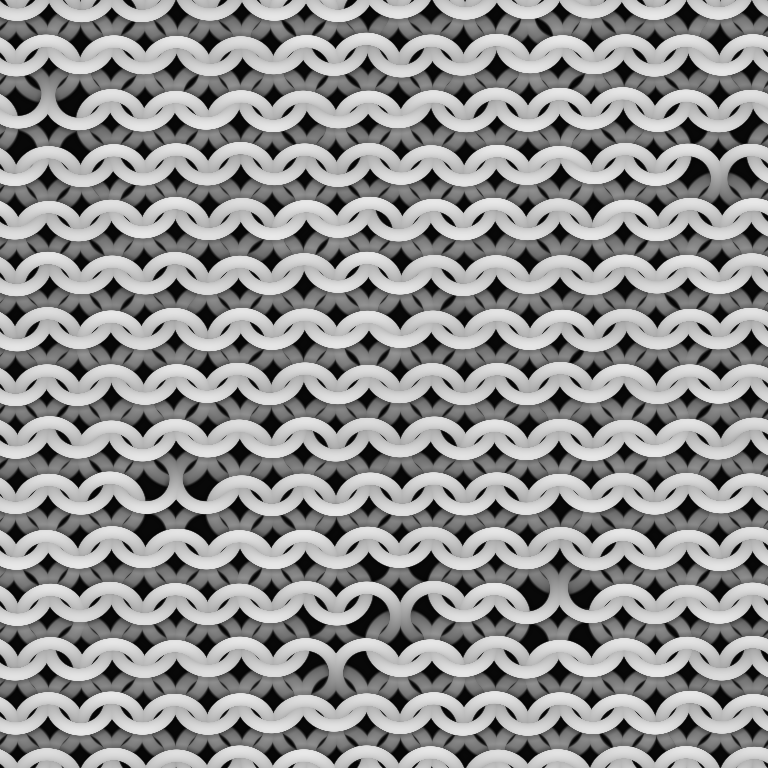
This texture is drawn by a Shadertoy shader. Its source:

```glsl
float hash(vec2 p) {
    return fract(sin(dot(p, vec2(127.1, 311.7))) * 43758.5);
}

// One leaning ring: x = surface height, y = distance from the wire axis in wire radii
vec2 ring(vec2 p, vec2 cell, float side) {
    vec2 counts = vec2(12.0, 14.0);
    vec2 id = mod(cell, counts) + side * 37.0;
    if (hash(id + 5.3) < 0.018) return vec2(0.0, 9.0); // lost ring

    vec2 jitter = vec2(hash(id + 1.7), hash(id + 8.1)) - 0.5;
    vec2 centre = cell + 0.25 + 0.5 * side + jitter * vec2(0.08, 0.08);
    vec2 q = (p - centre) / counts;
    q.y /= 0.95;

    float across = abs(length(q) - 0.0384) / 0.0091;
    float lean = (2.0 * side - 1.0) * q.y / 0.0384;
    lean += 0.2 * (hash(id + 3.9) - 0.5);
    float height = 0.64 + 0.235 * lean;
    height -= 0.1 * (1.0 - sqrt(max(0.0, 1.0 - across * across)));
    return vec2(height, across);
}

void mainImage(out vec4 fragColor, in vec2 fragCoord) {
    vec2 p = fragCoord / iResolution.xy * vec2(12.0, 14.0);
    float pixel = 1.5 / (iResolution.y * 0.0091);
    vec2 rings[18];
    float grey = 0.03;

    // Two staggered lattices leaning opposite ways; the highest wire shows
    for (int k = 0; k < 18; k++) {
        float side = float(k / 9);
        vec2 neighbour = vec2(k % 3, (k / 3) % 3) - 1.0;
        vec2 cell = floor(p - 0.5 * side + 0.25) + neighbour;
        rings[k] = ring(p, cell, side);
        float blur = max(pixel, mix(0.6, 0.2, smoothstep(0.35, 0.8, rings[k].x)));
        float cover = 1.0 - smoothstep(1.0 - 0.5 * blur, 1.0 + 0.5 * blur, rings[k].y);
        grey = max(grey, rings[k].x * cover);
    }

    // Contact shadows from higher wires nearby
    float light = 1.0;
    for (int k = 0; k < 18; k++) {
        float above = smoothstep(0.0, 0.3, rings[k].x - grey);
        float near = 1.0 - smoothstep(0.9, 1.9, rings[k].y);
        light *= 1.0 - 0.28 * above * near;
    }

    fragColor = vec4(vec3(grey * light), 1.0);
}
```
